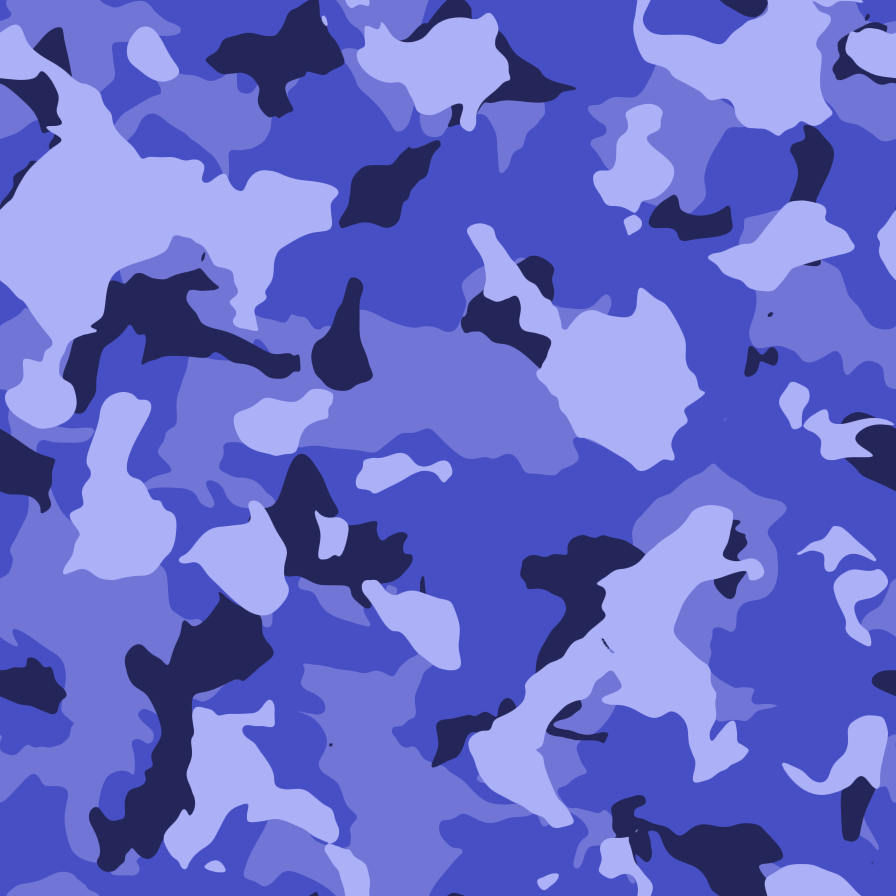
Give the GLSL for this pattern, as a Shadertoy shader.

```glsl
// Seamless blue camouflage: three layers of warped noise blobs over a base colour.

// Pseudo-random value in 0..1 for a lattice cell.
float hash(vec2 cell) {
    vec3 p = fract(cell.xyx * vec3(0.1031, 0.1030, 0.0973));
    p += dot(p, p.yzx + 33.33);
    return fract((p.x + p.y) * p.z);
}

// Slope contribution of one lattice corner, wrapped to the period.
float corner(vec2 cell, vec2 offset, float period, float seed) {
    float angle = 6.28319 * hash(mod(cell, period) + seed);
    return dot(vec2(cos(angle), sin(angle)), offset);
}

// Gradient noise that repeats after one canvas, with a whole number of cells.
float noise(vec2 uv, float period, float seed) {
    vec2 p = uv * period;
    vec2 cell = floor(p);
    vec2 f = p - cell;
    vec2 w = f * f * f * (f * (f * 6.0 - 15.0) + 10.0);
    vec2 e = vec2(1.0, 0.0);
    float low = mix(corner(cell, f, period, seed),
                    corner(cell + e.xy, f - e.xy, period, seed), w.x);
    float high = mix(corner(cell + e.yx, f - e.yx, period, seed),
                     corner(cell + e.xx, f - e.xx, period, seed), w.x);
    return mix(low, high, w.y);
}

// Blob field with a spread of about one: warped octaves of noise.
float blobs(vec2 uv, float period, float seed) {
    // Broad bends, then fine wobble that frays the outlines and sheds specks.
    uv += 0.06 * vec2(noise(uv, 8.0, seed + 211.0), noise(uv, 8.0, seed + 307.0));
    uv += 0.024 * vec2(noise(uv, 25.0, seed + 401.0), noise(uv, 25.0, seed + 503.0));

    float sum = 0.0;
    float amplitude = 1.0;
    for (int octave = 0; octave < 3; octave++) {
        sum += amplitude * noise(uv, period, seed + 61.0 * float(octave));
        amplitude *= 0.45;
        period *= 2.0;
    }
    return sum / 0.24;
}

// Coverage of the area above a threshold, with an edge about one pixel wide.
float cover(float field, float threshold) {
    float edge = max(fwidth(field), 1e-4);
    return smoothstep(-0.6, 0.6, (field - threshold) / edge);
}

void mainImage(out vec4 fragColor, in vec2 fragCoord) {
    vec2 uv = fragCoord / iResolution.xy;

    vec3 royalBlue = vec3(0.28, 0.31, 0.77);
    vec3 periwinkle = vec3(0.44, 0.46, 0.84);
    vec3 navy = vec3(0.14, 0.15, 0.35);
    vec3 lavender = vec3(0.67, 0.69, 0.97);

    // Paint from the lowest layer to the top one.
    vec3 color = royalBlue;
    color = mix(color, periwinkle, cover(blobs(uv, 6.0, 17.0), 0.31));
    color = mix(color, navy, cover(blobs(uv, 7.0, 1031.0), 0.98));
    color = mix(color, lavender, cover(blobs(uv, 6.0, 2053.0), 0.64));

    fragColor = vec4(color, 1.0);
}
```
